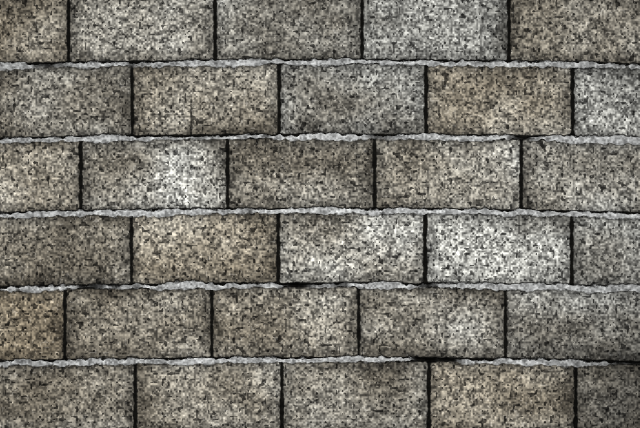
Give the GLSL for this texture, as a Shadertoy shader.

```glsl
// Weathered concrete block wall: six courses, ragged pale bed joints, dark upright joints.

float hash(vec2 p) {
    vec3 q = fract(p.xyx * 0.1031);
    q += dot(q, q.yzx + 33.33);
    return fract((q.x + q.y) * q.z);
}

float noise(vec2 p) {
    vec2 i = floor(p), f = fract(p);
    f = f * f * (3.0 - 2.0 * f);
    return mix(mix(hash(i), hash(i + vec2(1, 0)), f.x),
               mix(hash(i + vec2(0, 1)), hash(i + vec2(1, 1)), f.x), f.y);
}

float fbm(vec2 p) {
    float sum = 0.0, weight = 0.533;
    for (int i = 0; i < 4; i++) {
        sum += weight * noise(p);
        p = p * 2.03 + 17.3;
        weight *= 0.5;
    }
    return sum;
}

float roundBox(vec2 p, vec2 halfSize, float radius) {
    vec2 d = abs(p) - halfSize + radius;
    return length(max(d, 0.0)) + min(max(d.x, d.y), 0.0) - radius;
}

void mainImage(out vec4 fragColor, in vec2 fragCoord) {
    vec2 p = fragCoord / iResolution.y;
    float px = 1.0 / iResolution.y;
    vec2 seed = p + 5.0;

    // Courses bow up slightly in the middle; each has its own sideways shift
    const vec2 pitch = vec2(0.343, 0.1738);
    const float shift[6] = float[6](0.316, 0.152, 0.307, 0.189, 0.309, 0.160);
    float bow = (p.x - 0.75) / 0.75;
    float y = p.y - 0.152 - 0.009 * (1.0 - bow * bow);
    float course = floor(y / pitch.y);
    float x = p.x - shift[clamp(int(course) + 1, 0, 5)];
    vec2 id = vec2(floor(x / pitch.x), course);
    vec2 local = vec2(x, y) - (id + 0.5) * pitch;
    float rnd = hash(id + 21.0), rnd2 = hash(id + 57.0);

    // Block outline with chipped edges
    float chip = (fbm(seed * 70.0) - 0.5) * 0.006;
    vec2 size = 0.5 * pitch - vec2(0.0036, 0.0052) - vec2(0.001, 0.0) * rnd2;
    float d = roundBox(local, size, 0.006) + chip;
    float block = smoothstep(px, -px, d);

    // Block face: tint, stains, paler middle and coarse aggregate
    float stain = fbm(seed * vec2(7.0, 9.0) + id * 3.7);
    float cool = clamp(0.3 * p.x + 0.7 * rnd + 0.8 * (stain - 0.5), 0.0, 1.0);
    vec3 face = mix(vec3(0.515, 0.475, 0.405), vec3(0.56, 0.56, 0.54), cool);
    face *= 0.91 + 0.20 * rnd2 + 0.65 * (stain - 0.5);
    face *= mix(0.76, 1.04, smoothstep(0.0, 0.035, -d + 0.02 * (stain - 0.5)));
    float grain = 0.6 * noise(seed * 235.0) + 0.4 * noise(seed * 115.0 + 9.0);
    face *= 1.0 + 1.35 * (grain - 0.5);
    face *= 1.0 - 0.55 * smoothstep(0.27, 0.08, noise(seed * 150.0 + 40.0));
    face += 0.14 * smoothstep(0.78, 0.95, noise(seed * 170.0 + 80.0));

    // Open joints in deep shade
    vec3 col = mix(vec3(0.075, 0.073, 0.065) * (0.6 + 0.8 * grain), face, block);

    // Bed mortar: ragged ribbon of changing width, shaded along both sides
    float bed = (fract(y / pitch.y + 0.5) - 0.5) * pitch.y;
    float bedId = floor(y / pitch.y + 0.5);
    float ragged = fbm(seed * vec2(75.0, 95.0) + 30.0) - 0.5;
    float fill = fbm(vec2(p.x * 9.0 + 4.0, bedId * 7.3 + 60.0));
    float offset = bed + 0.0025 + 0.006 * (noise(vec2(p.x * 22.0, bedId * 5.1 + 90.0)) - 0.5);
    float mortar = abs(offset) - 0.0005 - 0.0105 * fill + 0.012 * ragged;
    float shade = smoothstep(0.006, 0.0, mortar) * (bed > 0.0 ? 0.7 : 0.4);
    col *= 1.0 - shade;
    vec3 lime = vec3(0.71, 0.715, 0.71) * (0.96 + 0.75 * (grain - 0.5) + 0.5 * ragged);
    col = mix(col, lime, smoothstep(px, -px, mortar) * smoothstep(0.2, 0.38, fill));

    // Grime toward the corners, strongest at lower right
    vec2 edge = (fragCoord / iResolution.xy - 0.5) * 2.0;
    col *= 1.04 - 0.13 * dot(edge, edge) * 0.8;
    col *= 1.0 - 0.38 * smoothstep(0.26, 0.06, length((p - vec2(1.5, 0.06)) * vec2(1.0, 1.4)));

    fragColor = vec4(clamp(col, 0.0, 1.0), 1.0);
}
```
